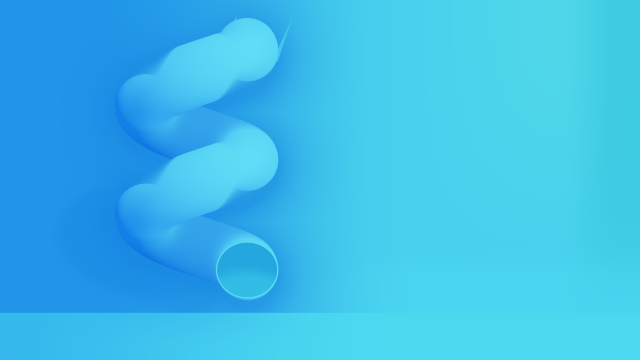
This background is drawn by a Shadertoy shader. Its source:

```glsl
// A glossy blue helical tube standing against a soft cyan studio wall and floor.

const float TAU = 6.2831853;

// Centre line of the coil; t counts turns, z points to the viewer.
vec3 coil(float t) {
    float a = TAU * t;
    return vec3(0.546 + 0.141 * sin(a), 0.252 + 0.304 * (t - 0.25) + 0.011 * cos(a), 0.141 * cos(a));
}

float tubeRadius(float t) {
    return 0.086 + 0.003 * cos(TAU * t);
}

// Flat distance to the whole coil, for soft shadows.
float coilDistance(vec2 p) {
    float d = 10.0;
    for (int i = 0; i <= 72; i++) {
        float t = mix(0.25, 2.25, float(i) / 72.0);
        d = min(d, length(p - coil(t).xy) - tubeRadius(t));
    }
    return d;
}

// Sweeps a sphere along part of the coil: xyz = normal, w = signed distance.
vec4 sweepArc(vec2 p, float t0, float t1, out float bestT) {
    float nearest = -100.0, edge = 10.0;
    vec3 normal = vec3(0.0, 0.0, 1.0);
    bestT = t0;
    for (int i = 0; i <= 64; i++) {
        float t = mix(t0, t1, float(i) / 64.0);
        float r = tubeRadius(t);
        vec3 c = coil(t);
        vec2 q = p - c.xy;
        float d = length(q) - r;
        float h = sqrt(max(r * r - dot(q, q), 0.0));
        float depth = d < 0.0 ? c.z + h : -1.0 - d;
        edge = min(edge, d);
        if (depth > nearest) {
            nearest = depth;
            normal = vec3(q, h) / r;
            bestT = t;
        }
    }
    // Remove small leanings along the tube, which smooths the steps of the sweep.
    vec3 along = normalize(coil(bestT + 0.002) - coil(bestT - 0.002));
    normal = normalize(normal - along * clamp(dot(normal, along), -0.06, 0.06));
    return vec4(normal, edge);
}

// Edge coverage; softness widens the fade inward.
float cover(float d, float softness) {
    float pixel = 0.7 / iResolution.y;
    return 1.0 - smoothstep(-pixel - softness, pixel, d);
}

// Distance to a spike that narrows from a to b.
float spike(vec2 p, vec2 a, vec2 b, float width) {
    vec2 q = p - a, s = b - a;
    float h = clamp(dot(q, s) / dot(s, s), 0.0, 1.0);
    return length(q - s * h) - width * (1.0 - h);
}

vec3 paintArc(vec3 base, vec2 p, float t0, float t1, float softness) {
    float t;
    vec4 arc = sweepArc(p, t0, t1, t);
    float front = smoothstep(-1.0, 0.3, cos(TAU * t));
    float light = dot(arc.xyz, normalize(vec3(0.5, 0.6, 0.62)));
    float across = (p.x - 0.32) / 0.45;
    float tone = 1.0 - exp(-2.2 * max(0.1 + 0.42 * light + 0.6 * across, 0.0));
    vec3 deep = mix(vec3(0.05, 0.45, 0.88), vec3(0.07, 0.51, 0.91), front);
    vec3 color = mix(deep, vec3(0.41, 0.91, 0.97), tone * mix(0.5, 1.0, front));
    return mix(base, color, cover(arc.w, softness));
}

vec3 background(vec2 p) {
    // Wall: blue on the left, cyan on the right, with a dim right margin.
    vec3 wall = mix(vec3(0.13, 0.59, 0.91), vec3(0.28, 0.82, 0.93), smoothstep(0.25, 1.15, p.x));
    wall += vec3(0.03, 0.02, -0.015) * smoothstep(1.1, 1.55, p.x) * smoothstep(0.2, 0.9, p.y);
    wall = mix(wall, vec3(0.23, 0.79, 0.88), 0.8 * smoothstep(1.55, 1.72, p.x) * smoothstep(0.05, 0.45, p.y));
    wall += vec3(0.01, 0.015, 0.01) * (1.0 - smoothstep(0.22, 0.31, p.y)) * smoothstep(0.8, 1.2, p.x);

    // Soft contact shade, and a thrown shadow to the lower left.
    float contact = exp(-max(coilDistance(p + vec2(0.0, 0.02)), 0.0) * 16.0);
    float thrown = 1.0 - smoothstep(-0.03, 0.03, coilDistance(p + vec2(0.16, 0.06)));
    thrown *= 1.0 - smoothstep(0.42, 0.62, p.y);
    wall = mix(wall, vec3(0.07, 0.49, 0.87), 0.5 * contact);
    wall = mix(wall, vec3(0.08, 0.51, 0.88), 0.28 * thrown);

    // Floor
    vec3 ground = mix(vec3(0.20, 0.72, 0.93), vec3(0.30, 0.85, 0.94), smoothstep(-0.1, 1.1, p.x));
    float offset = (p.x - 0.55) / 0.25;
    ground -= vec3(0.02, 0.03, 0.005) * exp(-offset * offset) * smoothstep(0.03, 0.13, p.y);
    return mix(wall, ground, cover(p.y - 0.131, 0.0));
}

void mainImage(out vec4 fragColor, in vec2 fragCoord) {
    vec2 p = fragCoord / iResolution.y;
    vec3 color = background(p);

    // Slivers of the cut upper end
    float tip = spike(p, vec2(0.766, 0.835), vec2(0.812, 0.950), 0.007);
    tip = min(tip, spike(p, vec2(0.650, 0.925), vec2(0.656, 0.955), 0.006));
    color = mix(color, vec3(0.25, 0.78, 0.93), cover(tip, 0.0));

    // Far half turns, the last one cut short
    for (int i = 0; i < 3; i++) {
        float start = 0.25 + float(i);
        color = paintArc(color, p, start, start + (i < 2 ? 0.5 : 0.02), 0.0);
    }
    // Near half turns, melting into the far ones at the bends
    float bend = 0.07 * smoothstep(0.05, 0.13, abs(p.x - 0.546));
    for (int i = 0; i < 2; i++) {
        float start = 0.75 + float(i);
        color = paintArc(color, p, start, start + 0.5, bend);
    }

    // Open lower end: thin bright rim around a shaded hollow
    vec2 mouth = (p - vec2(0.6865, 0.250)) / vec2(0.0865, 0.079);
    float hollow = (length(mouth) - 1.0) * 0.081;
    float glow = 1.0 - smoothstep(-0.4, 0.3, mouth.y + 0.25 * mouth.x * mouth.x);
    vec3 inner = mix(vec3(0.14, 0.65, 0.87), vec3(0.20, 0.74, 0.90), glow);
    color = mix(color, vec3(0.36, 0.87, 0.95), cover(hollow, 0.0));
    color = mix(color, inner, cover(hollow + 0.003, 0.0));

    fragColor = vec4(color, 1.0);
}
```
